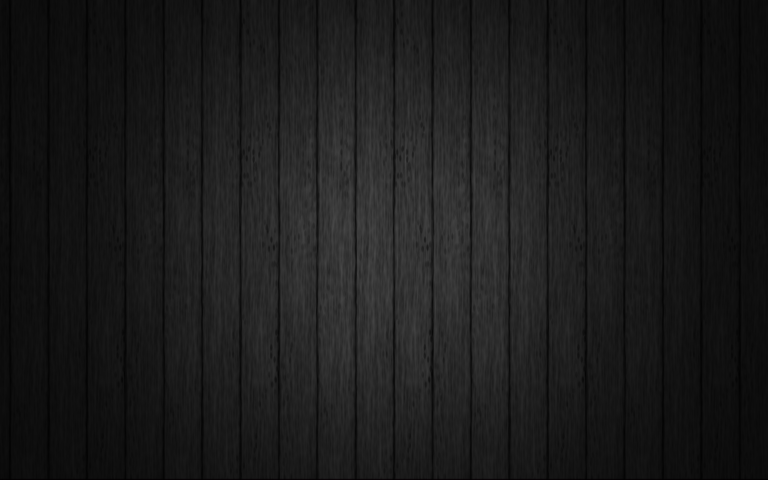
A WebGL 1 fragment shader for this texture:

```glsl
precision highp float;
// Dark vertical wood planks with fine grain under a soft central glow.
uniform vec2 u_resolution;

vec2 hash2(vec2 p) {
  vec3 q = fract(p.xyx * vec3(0.1031, 0.103, 0.0973));
  q += dot(q, q.yzx + 33.33);
  return fract((q.xx + q.yz) * q.zy);
}

// Distance to the nearest scattered cell point.
float cells(vec2 p) {
  vec2 cell = floor(p);
  vec2 f = fract(p);
  float nearest = 4.0;
  for (int y = -1; y <= 1; y++) {
    for (int x = -1; x <= 1; x++) {
      vec2 offset = vec2(float(x), float(y));
      vec2 d = offset + hash2(cell + offset + 50.0) - f;
      nearest = min(nearest, dot(d, d));
    }
  }
  return sqrt(nearest);
}

// Slow wandering that bends the fibres.
float sway(float y, float seed) {
  return sin(y * 7.0 + seed * 2.1) + 0.5 * sin(y * 17.0 + seed * 4.7)
       + 0.25 * sin(y * 41.0 + seed);
}

void main() {
  vec2 uv = gl_FragCoord.xy / u_resolution;
  float pixel = 1.0 / u_resolution.x;

  // Twenty planks per width; the four kinds of board repeat.
  float board = (uv.x - 0.0132) * 20.0;
  float kind = mod(floor(board), 4.0);
  float across = fract(board);
  float knotty = 1.0 - step(0.5, abs(kind - 2.0));
  float bend = sway(uv.y, kind * 3.0);
  float x = across + 0.02 * bend;

  // Long fine fibres, short flecks, broader streaks and dark pores.
  vec2 grain = vec2(x + kind * 7.0, uv.y);
  float fibre = cells(grain * vec2(17.0, 13.0)) - 0.5;
  float fleck = cells(grain * vec2(14.0, 48.0) + 31.0) - 0.5;
  float streak = cells(grain * vec2(5.0, 4.0) + 9.0) - 0.5;
  float pore = 1.0 - smoothstep(0.12, 0.38, cells(grain * vec2(8.0, 40.0) + 23.0));
  float patches = smoothstep(0.4, 0.75, cells(grain * vec2(1.6, 6.0) + 4.0));

  // Long oval growth rings on the knotty boards.
  vec2 oval = vec2((x - 0.4) * 2.2, (fract(uv.y * 1.9 + 0.22) - 0.5) * 1.4);
  float rings = sin(length(oval) * 34.0 + bend * 1.5);
  float lines = sin(x * 39.0 + bend * 1.3 + kind);
  float wood = 1.01 + 0.30 * fibre + 0.24 * fleck + 0.20 * streak + 0.025 * lines;
  wood += knotty * 0.09 * rings * exp(-dot(oval, oval) * 4.0);
  wood -= pore * patches * (0.20 + 0.16 * knotty);
  wood *= 1.05 - 0.03 * kind + 0.03 * step(2.5, kind);

  // Dark joints of uneven depth with worn edges and a faint bevel highlight.
  float joint = (across - step(0.5, across)) * 0.05;
  float gap = abs(joint + 0.0002 * sway(uv.y * 3.0, kind));
  float wear = cells(vec2(joint * 240.0, uv.y * 36.0 + kind * 11.0));
  float depth = 0.62 - 0.25 * wear;
  wood *= 1.0 - depth * (1.0 - smoothstep(0.0004, 0.0010 + pixel, gap));
  wood *= 1.0 - 0.32 * exp(-gap * 380.0) * (1.3 - wear);
  wood += 0.07 * exp(-pow((joint - 0.0040) * 700.0, 2.0));

  // Round glow falling off to nearly black sides.
  vec2 fromCentre = (uv - vec2(0.505, 0.5)) * vec2(u_resolution.x / u_resolution.y, 1.0);
  float light = 0.044 + 0.184 * exp(-dot(fromCentre, fromCentre) * 4.3);
  vec3 colour = vec3(light * wood);

  // Thin shadow along the bottom edge.
  colour *= mix(vec3(0.35, 0.15, 0.25), vec3(1.0), smoothstep(0.001, 0.004, uv.y));
  gl_FragColor = vec4(clamp(colour, 0.0, 1.0), 1.0);
}
```
